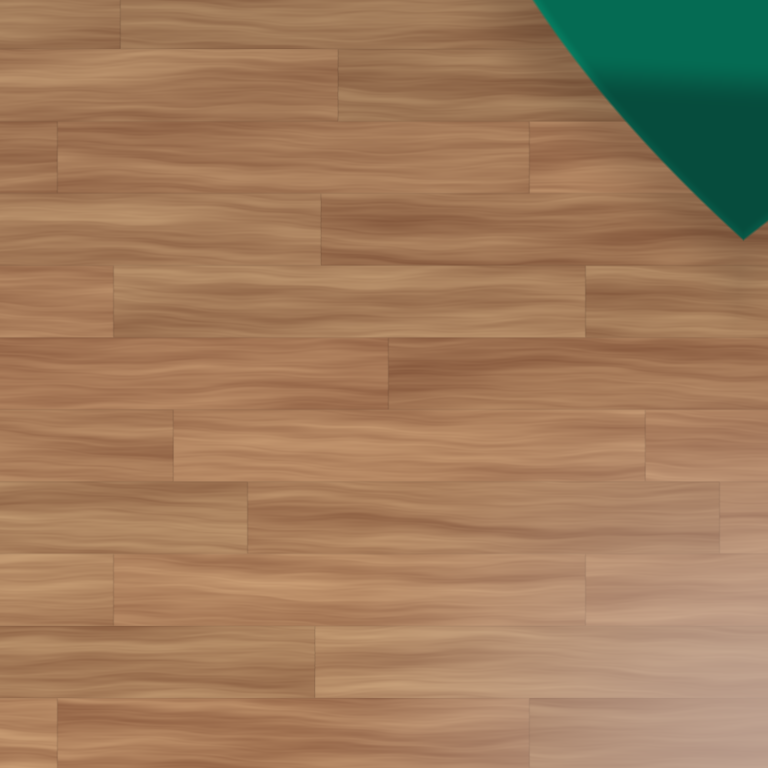
This texture is drawn by a three.js fragment shader. Its source:

```glsl
// Staggered wooden strip floor with wavy grain, pale sheen and a green corner panel.
varying vec2 vUv;

const float ROW_HEIGHT = 0.0939;
const float ROW_START = 0.030;      // part of the first row above the top edge
const float PLANK_LENGTH = 0.6146;
const float SEAM_WIDTH = 0.0016;
const float SEAM_DEPTH = 0.10;
const float GRAIN_CONTRAST = 0.30;
const float FIBRE_CONTRAST = 0.14;
const float PLANK_VARIATION = 0.34;
const float EDGE_SOFTNESS = 0.0022;
const float SAMPLE_OFFSET = 0.0005;
const vec3 WOOD_DARK = vec3(0.54, 0.375, 0.26);
const vec3 WOOD_LIGHT = vec3(0.755, 0.61, 0.45);
const vec3 WOOD_RED = vec3(1.02, 0.97, 0.97);
const vec3 SHEEN = vec3(0.76, 0.66, 0.61);
const vec3 PANEL_LIGHT = vec3(0.02, 0.42, 0.325);
const vec3 PANEL_DARK = vec3(0.025, 0.30, 0.24);
const vec2 PANEL_TIP = vec2(0.968, 0.6875);

float hash(vec2 p) {
  p = fract(p * vec2(0.1731, 0.3179));
  p += dot(p, p.yx + 19.19);
  return fract((p.x + p.y) * p.x * 7.31);
}

// Distance to the nearest scattered cell point
float cellular(vec2 p) {
  vec2 cell = floor(p);
  float nearest = 2.0;
  for (int j = -1; j <= 1; j++) {
    for (int i = -1; i <= 1; i++) {
      vec2 c = cell + vec2(float(i), float(j));
      vec2 point = c + vec2(hash(c), hash(c + 37.0));
      nearest = min(nearest, length(point - p));
    }
  }
  return nearest;
}

// Layered, mutually bent sines running along the plank
float grain(vec2 p, float seed) {
  p.y += 0.005 * sin(p.x * 9.0 + seed)
       + 0.0025 * sin(p.x * 23.0 + p.y * 60.0 + seed * 2.3)
       + 0.0012 * sin(p.x * 51.0 - p.y * 110.0 + seed * 3.1);
  float sum = 0.0;
  float amplitude = 0.5;
  float frequency = 70.0;
  for (int i = 0; i < 5; i++) {
    float k = float(i) + 1.0;
    float bend = sin(p.x * (2.0 + 3.0 * k) + p.y * frequency * 0.4 + seed * k);
    sum += amplitude * sin(p.y * frequency + seed * k * 1.7 + 1.8 * bend);
    frequency *= 1.9;
    amplitude *= 0.7;
  }
  return sum;
}

// Position of the plank joints, alternating between neighbouring rows
float jointOffset(float row) {
  float r = row - 6.0;
  float evenRow = 0.150 + 0.0755 * cos(0.8 * r);
  float oddRow = 0.414 - 0.0052 * r - 0.111 * sin(1.5708 * r) * exp(-0.25 * r * r);
  return mix(evenRow, oddRow, mod(row, 2.0));
}

vec3 wood(vec2 p) {
  float v = (1.0 - p.y + ROW_START) / ROW_HEIGHT;
  float row = floor(v);
  float u = (p.x - jointOffset(row)) / PLANK_LENGTH;
  vec2 plank = vec2(floor(u) + 5.0, row + 3.0);
  float tint = hash(plank);
  float seed = 40.0 * hash(plank + 11.0);

  float fibre = cellular(vec2(p.x * 14.0 + seed, p.y * 230.0)) - 0.5;
  float tone = 0.5 + GRAIN_CONTRAST * grain(p, seed)
             + FIBRE_CONTRAST * fibre + PLANK_VARIATION * (tint - 0.5);
  vec3 color = mix(WOOD_DARK, WOOD_LIGHT, clamp(tone, -0.1, 1.1));
  color *= mix(vec3(1.0), WOOD_RED, hash(plank + 23.0));

  // Fine seams, fainter along the rows than at the joints
  vec2 f = fract(vec2(u, v));
  vec2 gap = min(f, 1.0 - f) * vec2(PLANK_LENGTH, ROW_HEIGHT);
  vec2 seam = 1.0 - smoothstep(0.0, SEAM_WIDTH, gap);
  return color * (1.0 - SEAM_DEPTH * max(seam.x, 0.6 * seam.y));
}

// Positive inside the panel: bowed left side, straight lower side
float panelDistance(vec2 p) {
  float t = (p.y - PANEL_TIP.y) / (1.0 - PANEL_TIP.y);
  float bow = 0.07 * max(t, 0.0) * (1.0 - t);
  float left = (p.x - PANEL_TIP.x + 0.274 * t + bow) * 0.75;
  float lower = (p.y - PANEL_TIP.y - 0.78 * (p.x - PANEL_TIP.x)) * 0.79;
  return min(left, lower);
}

void main() {
  // Four samples smooth the plank edges
  vec3 color = vec3(0.0);
  for (int i = 0; i < 4; i++) {
    vec2 corner = vec2(mod(float(i), 2.0), floor(float(i) * 0.5)) * 2.0 - 1.0;
    color += 0.25 * wood(vUv + corner * SAMPLE_OFFSET);
  }

  // Room light and sheen at the lower right
  color *= mix(1.05, 0.95, vUv.y);
  float glare = 1.0 - smoothstep(0.0, 0.72, length((vUv - vec2(1.05, 0.0)) * vec2(1.0, 1.2)));
  color = mix(color, SHEEN, 0.8 * glare);

  // Panel with its soft shadow, fold and pale rim
  float d = panelDistance(vUv);
  color *= 1.0 - 0.12 * smoothstep(-0.10, 0.0, d);
  float lit = smoothstep(0.865, 0.925, vUv.y + 0.05 * (vUv.x - 0.9));
  vec3 panel = mix(PANEL_DARK, PANEL_LIGHT, lit);
  panel *= 1.0 + 0.15 * (1.0 - smoothstep(0.0, 0.012, d));
  color = mix(color, panel, smoothstep(-EDGE_SOFTNESS, EDGE_SOFTNESS, d));

  gl_FragColor = vec4(color, 1.0);
}
```
